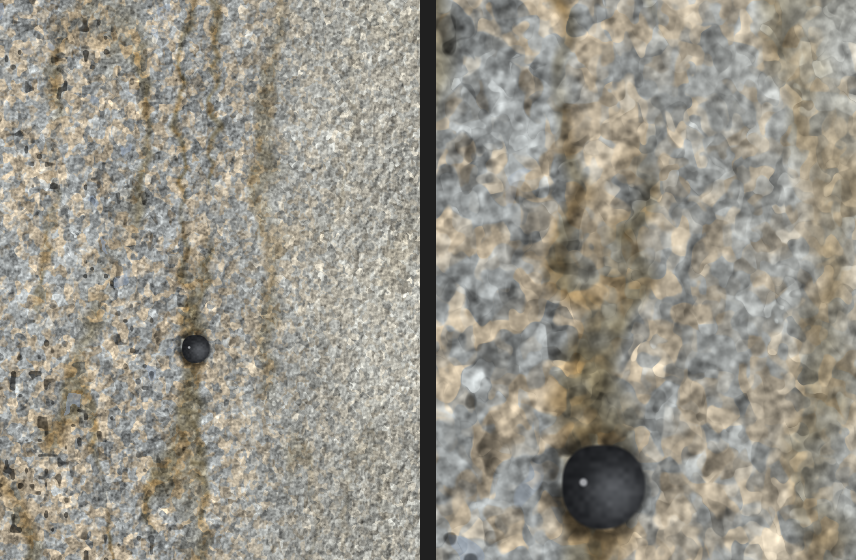
Left: the whole. Right: its middle third, enlarged.
Give the GLSL for this texture, as a WebGL 2 fragment shader.

```glsl
#version 300 es
precision highp float;
uniform vec2 u_resolution;
out vec4 fragColor;

vec3 hash3(vec2 p) {
  vec3 q = fract(p.xyx * vec3(0.1031, 0.1030, 0.0973));
  q += dot(q, q.yxz + 33.33);
  return fract((q.xxy + q.yzz) * q.zyx);
}

float noise(vec2 p) {
  vec2 i = floor(p), f = fract(p);
  f = f * f * (3.0 - 2.0 * f);
  return mix(mix(hash3(i).x, hash3(i + vec2(1, 0)).x, f.x),
             mix(hash3(i + vec2(0, 1)).x, hash3(i + vec2(1, 1)).x, f.x), f.y);
}

float fbm(vec2 p) {
  float sum = 0.0, amp = 0.5;
  for (int i = 0; i < 4; i++) {
    sum += amp * noise(p);
    p = mat2(1.6, 1.2, -1.2, 1.6) * p + 7.3;
    amp *= 0.5;
  }
  return sum / 0.9375;
}

// Random traits of the nearest grain, blended softly at its border
vec3 grains(vec2 p) {
  p += 1.1 * vec2(noise(p * 1.3), noise(p * 1.3 + 41.0));
  vec2 cell = floor(p);
  vec4 sum = vec4(0.0);
  for (int y = -1; y <= 1; y++)
    for (int x = -1; x <= 1; x++) {
      vec2 c = cell + vec2(x, y);
      float w = exp(-17.0 * length(c + hash3(c).xy - p));
      sum += w * vec4(hash3(c + 117.0), 1.0);
    }
  return sum.xyz / sum.w;
}

// Height of the rough surface, finer towards the right
float relief(vec2 p, float fine) {
  float coarse = fbm(p * 75.0);
  float gritty = fbm(p * vec2(125.0, 105.0) + 19.0);
  return mix(coarse, gritty, fine);
}

// Thin wandering seams that run mostly upright
float seams(vec2 p) {
  p.x += 0.2 * smoothstep(0.6, 0.05, p.y) * p.y * smoothstep(0.5, 0.1, p.x);
  p.x += 0.05 * (fbm(p * 9.0) - 0.5) + 0.02 * (noise(p * 40.0) - 0.5);
  float ridge = 1.0 - abs(2.0 * noise(vec2(p.x * 17.0, p.y * 2.6)) - 1.0);
  return smoothstep(0.72, 1.0, ridge) * smoothstep(0.25, 0.6, noise(p * vec2(14.0, 8.0) + 5.0));
}

// Half-buried dark pebble with a soft sheen and a shadowed rim
vec3 addPebble(vec3 col, vec2 p) {
  vec2 d = (p - vec2(0.349, 0.377)) / vec2(0.025, 0.0255);
  float r = length(d) + 0.1 * (noise(d * 1.7 + 3.0) - 0.5);
  float rim = smoothstep(1.5, 1.0, length(d + vec2(0.12, -0.02)));
  col *= 1.0 - 0.55 * rim * smoothstep(0.2, 0.8, noise(p * 150.0) + 0.25);
  float sheen = exp(-2.2 * dot(d - vec2(0.3, -0.15), d - vec2(0.3, -0.15)));
  vec3 stone = vec3(0.11, 0.115, 0.125) + vec3(0.23, 0.235, 0.24) * sheen;
  stone += 0.06 * (noise(p * 300.0) - 0.5);
  stone += 0.45 * smoothstep(0.14, 0.04, length(d - vec2(-0.45, 0.1)));
  return mix(col, stone, smoothstep(1.04, 0.94, r));
}

void main() {
  vec2 p = gl_FragCoord.xy / u_resolution.y;
  float fine = smoothstep(0.3, 0.68, p.x + 0.12 * (fbm(p * 5.0) - 0.5));

  // Grain tone: large chips on the left, small grit on the right
  vec3 chip = grains(p * vec2(72.0, 64.0));
  vec3 grit = grains(p * mat2(118.0, 30.0, -30.0, 100.0) + 60.0);
  vec3 trait = mix(mix(chip, grit, 0.35), grit, fine * 0.8);
  float tone = 0.62 + mix(0.34, 0.22, fine) * (trait.x - 0.5);
  tone += 0.14 * smoothstep(0.68, 0.95, trait.z);

  // Slanting light, fine speckle and broad patches
  float slope = relief(p, fine) - relief(p + vec2(-0.0025, 0.003), fine);
  tone += mix(0.62, 0.5, fine) * slope;
  tone += 0.2 * (noise(p * 260.0) - 0.5);
  tone += 0.16 * (fbm(p * vec2(9.0, 6.0) + 13.0) - 0.5) + 0.03 * fine;

  // Blue-grey and tan minerals, fading to an even grey
  float warm = smoothstep(0.3, 0.75, trait.y + 0.5 * (fbm(p * 14.0) - 0.5));
  vec3 tint = mix(vec3(0.96, 0.985, 0.985), vec3(1.07, 0.99, 0.86), warm);
  tone += 0.07 * (warm - 0.5) * (1.0 - fine);
  vec3 col = tone * mix(tint, vec3(0.995, 0.99, 0.94), fine * 0.75);

  // Brown stain along the seams
  float stain = seams(p) * (1.0 - 0.85 * fine);
  col *= mix(vec3(1.0), vec3(0.74, 0.66, 0.5), stain * (0.55 + 0.45 * noise(p * 110.0)));

  // Rare lilac-blue flakes and dark pits
  float left = smoothstep(0.42, 0.2, p.x);
  vec3 rare = grains(p * 48.0 + 200.0);
  col = mix(col, vec3(0.58, 0.65, 0.75), 0.5 * left * smoothstep(0.965, 0.985, rare.x));
  float pit = smoothstep(0.75, 0.86, noise(p * vec2(85.0, 75.0) + 31.0));
  col *= 1.0 - 0.5 * pit * left * smoothstep(0.35, 0.65, noise(p * 12.0));

  fragColor = vec4(clamp(addPebble(col, p), 0.0, 1.0), 1.0);
}
```
